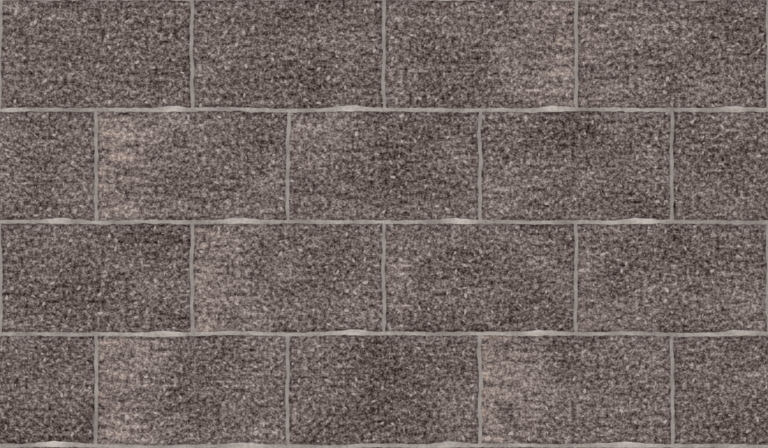
Write a WebGL 2 fragment shader that draws this texture.

```glsl
#version 300 es
precision highp float;
// Wall of speckled stone blocks in running bond: four blocks across, four courses.
// Gradient noise gives grain, streaks and patches; jittered ellipses give pale flecks;
// thin wavering joints carry lumps of paler mortar.
uniform vec2 u_resolution;
out vec4 outColor;

const float BLOCKS_ACROSS = 4.0;
const float COURSES = 4.0;
// Lengths below are in block widths
const float JOINT_HALF = 0.0105;
const float JOINT_LIFT = 0.010;
const float JOINT_WAVER = 0.010;
const float LUMP_HEIGHT = 0.012;
const float LUMP_LENGTH = 0.085;
const float FLECK_FREQ = 21.0;
const float COARSE_GRAIN = 0.25;
const float FINE_GRAIN = 0.20;
const float STREAK = 0.10;
const float PATCH = 0.09;
const float SIDE_PALE = 0.085;
const vec3 STONE = vec3(0.425, 0.378, 0.367);
const vec3 WARM = vec3(1.0, 0.93, 0.86);
const vec3 FLECK = vec3(0.74, 0.71, 0.69);
const vec3 MORTAR = vec3(0.60, 0.57, 0.55);
const vec3 LUMP = vec3(0.75, 0.72, 0.69);

vec2 hash2(vec2 p) {
  vec3 q = fract(p.xyx * vec3(0.1031, 0.1030, 0.0973));
  q += dot(q, q.yzx + 33.33);
  return fract((q.xx + q.yz) * q.zy);
}

vec2 gradientAt(vec2 cell) {
  float angle = 6.28318 * hash2(cell + 71.0).x;
  return vec2(cos(angle), sin(angle));
}

float gradientNoise(vec2 p) {
  vec2 i = floor(p), f = p - i;
  vec2 w = f * f * f * (f * (f * 6.0 - 15.0) + 10.0);
  vec2 e = vec2(1.0, 0.0);
  float a = dot(gradientAt(i), f);
  float b = dot(gradientAt(i + e.xy), f - e.xy);
  float c = dot(gradientAt(i + e.yx), f - e.yx);
  float d = dot(gradientAt(i + e.xx), f - e.xx);
  return mix(mix(a, b, w.x), mix(c, d, w.x), w.y);
}

// Coverage of small tilted ellipses, one per jittered cell
float flecks(vec2 p, float soft) {
  vec2 cell = floor(p);
  float cover = 0.0;
  for (int y = -1; y <= 1; y++) {
    for (int x = -1; x <= 1; x++) {
      vec2 id = cell + vec2(x, y);
      vec2 h = hash2(id + 19.0), k = hash2(id + 143.0);
      vec2 d = p - id - h;
      float tilt = 3.14159 * k.x;
      d = mat2(cos(tilt), sin(tilt), -sin(tilt), cos(tilt)) * d;
      float radius = mix(0.04, 0.21, k.y * k.y);
      float dist = length(d * vec2(0.75, 1.3)) - radius;
      cover = max(cover, (1.0 - smoothstep(-soft, soft, dist)) * mix(0.4, 1.0, h.x));
    }
  }
  return cover;
}

// Position along a course; even courses are shifted by half a block
float along(float x, float course) {
  return x + 0.5 * (1.0 - mod(course, 2.0));
}

vec3 stone(vec2 p, vec2 block, vec2 local, float pixel) {
  vec2 h = hash2(block + 7.0);
  float coarse = gradientNoise(p * vec2(40.0, 48.0));
  float fine = gradientNoise(p * vec2(83.0, 91.0) + 40.0);
  float streak = gradientNoise(p * vec2(7.0, 32.0) + 11.0);
  float patches = gradientNoise(p * vec2(2.6, 4.1) + h * 9.0);
  // One end of most blocks is worn paler, broken up by the streaks
  float side = h.x < 0.7 ? local.x : 1.0 - local.x;
  float pale = (1.0 - smoothstep(0.0, 0.5, side)) * h.y * (1.0 + 1.5 * streak);
  float tone = COARSE_GRAIN * coarse + FINE_GRAIN * fine + STREAK * streak;
  tone += PATCH * patches + SIDE_PALE * pale + 0.03 * (h.y - 0.5);
  vec3 color = STONE + tone * mix(vec3(1.0), WARM, pale);
  float fleck = flecks(p * FLECK_FREQ, FLECK_FREQ * pixel);
  return mix(color, FLECK, 0.85 * fleck);
}

void main() {
  float pixel = BLOCKS_ACROSS / u_resolution.x;
  vec2 p = gl_FragCoord.xy * pixel;
  float courseHeight = u_resolution.y * pixel / COURSES;
  float y = p.y - JOINT_LIFT + JOINT_WAVER * gradientNoise(vec2(p.x * 3.0, floor(p.y / courseHeight + 0.5) * 5.3 + 0.4));

  // Block under this point
  float course = floor(y / courseHeight);
  float x = along(p.x, course) + JOINT_WAVER * gradientNoise(vec2(floor(p.x * 2.0 + 0.5) * 3.7 + 0.4, p.y * 7.0));
  vec2 block = vec2(floor(x), course);
  vec3 color = stone(p, block, vec2(fract(x), fract(y / courseHeight)), pixel);

  // Bed joint, swollen upward by a lump near the end of each block above
  float bed = floor(y / courseHeight + 0.5);
  float above = along(p.x, bed);
  float center = mix(0.74, 0.90, hash2(vec2(floor(above), bed) + 31.0).x);
  float reach = (fract(above) - center) / LUMP_LENGTH;
  float lump = exp(-reach * reach);
  float rough = 0.006 * gradientNoise(p * 22.0);
  float bedDist = abs(y - bed * courseHeight - 0.5 * LUMP_HEIGHT * lump) - JOINT_HALF - 0.5 * LUMP_HEIGHT * lump + rough;
  float headDist = abs(x - floor(x + 0.5)) - 0.9 * JOINT_HALF + rough;

  // Shaded block edges, then mortar
  float joint = min(bedDist, headDist);
  color *= 1.0 - 0.16 * (1.0 - smoothstep(0.0, 0.022, joint));
  float isBed = 1.0 - smoothstep(-pixel, pixel, bedDist);
  float wear = gradientNoise(p * vec2(9.0, 14.0)) + 0.5 * gradientNoise(p * 60.0);
  vec3 mortar = mix(MORTAR, LUMP, isBed * clamp(0.2 + 0.7 * lump + 0.5 * wear, 0.0, 1.0)) + 0.09 * wear;
  color = mix(color, mortar, 0.94 * (1.0 - smoothstep(-pixel, pixel, joint)));
  outColor = vec4(clamp(color, 0.0, 1.0), 1.0);
}
```
